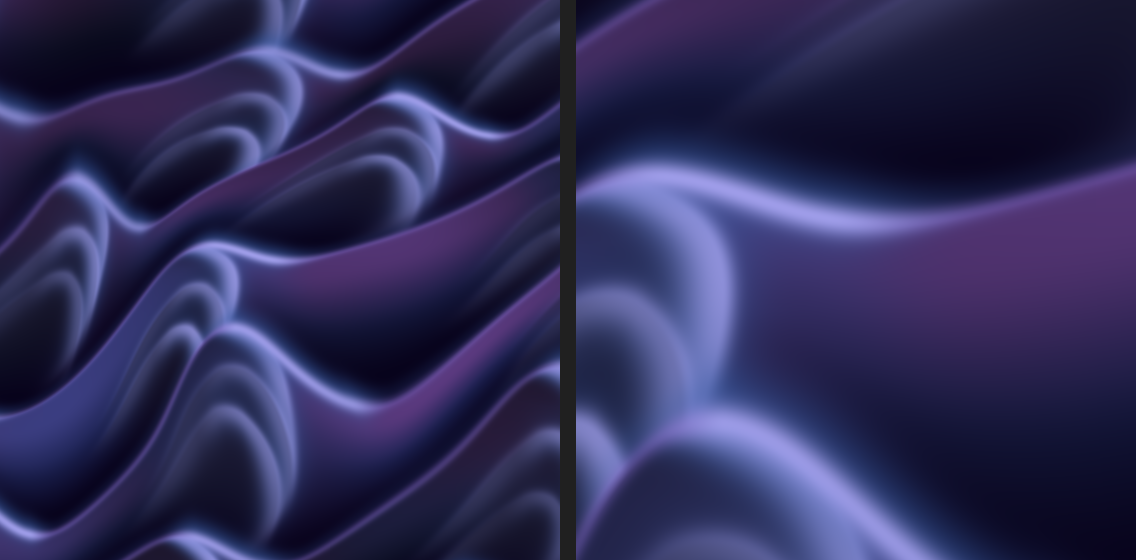
Left: the whole. Right: its middle third, enlarged.
Reproduce this background procedurally as a three.js fragment shader.

```glsl
#define SHEETS 10
#define ARCHES 3
#define GAP 0.22
#define PERIOD 0.66
#define TILT 0.22
#define WARP 0.15
#define SHADOW vec3(0.025, 0.005, 0.10)
#define NAVY vec3(0.09, 0.11, 0.27)
#define PLUM vec3(0.30, 0.19, 0.42)
#define INDIGO vec3(0.20, 0.21, 0.44)
#define HALO vec3(0.22, 0.36, 0.64)
#define LAVENDER vec3(0.64, 0.63, 0.93)

varying vec2 vUv;

const float TAU = 6.28319;

float hash(vec2 p) {
  return fract(sin(dot(p, vec2(127.1, 311.7))) * 43758.5453);
}

float noise(vec2 p) {
  vec2 i = floor(p), f = fract(p);
  f = f * f * f * (f * (f * 6.0 - 15.0) + 10.0);
  return mix(mix(hash(i), hash(i + vec2(1, 0)), f.x),
             mix(hash(i + vec2(0, 1)), hash(i + vec2(1, 1)), f.x), f.y);
}

float bell(float d, float width) {
  return exp(-d * d / (width * width));
}

float softMin(float a, float b, float k) {
  float h = max(k - abs(a - b), 0.0) / k;
  return min(a, b) - 0.25 * k * h * h;
}

float swell(float sheet) {
  return mix(0.05, 0.10, hash(vec2(sheet, 5.0)));
}

// Upper edge of a sheet: slow rise, quick fall, steeper towards the bottom
float crest(float sheet, float x) {
  float phase = TAU * (x / PERIOD + hash(vec2(sheet, 1.0)));
  float base = 1.4 - GAP * sheet + 0.06 * (hash(vec2(sheet, 9.0)) - 0.5);
  float tilt = TILT + 0.03 * sheet;
  return base + tilt * (x - 0.5) + swell(sheet) * sin(phase - 0.5 * sin(phase));
}

// Signed distance to a leaning finger; q.x runs right, q.y down from its tip
float finger(vec2 q, float size, bool nested) {
  float w = max(q.y, -0.1);
  float decay = exp(-w / 0.035);
  float slope = size * decay / 0.035 - 2.8 * w;
  float d = (size * (1.0 - decay) - 1.4 * w * w - q.x) / sqrt(1.0 + slope * slope);
  if (nested) {
    slope = 2.0 * decay + 0.9;
    float left = (0.07 * (1.0 - decay) + 0.9 * w + q.x) / sqrt(1.0 + slope * slope);
    d = softMin(d, left, 0.03);
    if (q.y < 0.0) d = min(d, q.y);
  }
  return d;
}

// Nested hooks sweeping back below each wave top
vec3 paintArches(vec3 col, float sheet, vec2 p) {
  float along = p.x / PERIOD + hash(vec2(sheet, 1.0)) - 0.368 + 0.6;
  float x = (fract(along) - 0.6) * PERIOD;
  float depth = crest(sheet, p.x - x) - p.y;
  float seed = hash(vec2(floor(along), sheet));
  float power = mix(0.75, 1.0, seed) * smoothstep(-0.38, -0.24, x);
  float spacing = mix(0.055, 0.085, fract(seed * 7.0));
  for (int j = 0; j < ARCHES; j++) {
    float k = float(j);
    bool nested = j > 0;
    vec2 q = vec2(x + 0.01 * k * k, depth - spacing * k);
    float d = finger(q, 0.092 - 0.014 * k, nested);
    float fade = power * (1.0 - smoothstep(0.06, nested ? 0.24 : 0.38, q.y));
    float lit = fade;
    if (nested) {
      lit *= mix(0.35, 0.9, fract(seed * 13.0 + k * 0.37));
      lit *= mix(0.3, 1.0, smoothstep(-0.08, 0.03, q.x));
    } else {
      col = mix(col, PLUM, 0.5 * fade * bell(d, 0.09) * smoothstep(0.01, -0.01, -d) * 0.0
                         + 0.5 * fade * bell(d, 0.09) * (1.0 - smoothstep(-0.01, 0.01, d)));
    }
    float inside = smoothstep(-0.005, 0.005, d) * exp(-max(d, 0.0) / 0.13);
    float belly = 0.016 + 0.012 * bell(q.y - 0.09, 0.07);
    col = mix(col, vec3(0.10, 0.09, 0.17), 0.8 * inside * fade);
    col = mix(col, HALO, 0.55 * lit * bell(d - 0.008, 0.03));
    col = mix(col, LAVENDER, 0.9 * lit * bell(d, d > 0.0 ? belly : 0.009));
  }
  return col;
}

// Body of a sheet, from its lit edge down to the shadow of the next one
vec3 paintSheet(float sheet, vec2 p, float top) {
  float span = max(top - crest(sheet + 1.0, p.x), 0.06);
  float t = clamp((top - p.y) / span, 0.0, 1.0);
  float tint = noise(p * 2.7 + 13.0);
  float light = mix(0.4, 1.25, noise(p * 1.9 + sheet * 3.7));
  vec3 col = mix(INDIGO, PLUM, smoothstep(0.25, 0.7, tint));
  col = mix(col, NAVY, smoothstep(0.15, 0.65, t)) * light;
  col = mix(col, SHADOW, smoothstep(0.45, 0.95, t));
  return paintArches(col, sheet, p);
}

void main() {
  vec2 p = vUv;
  p += WARP * (vec2(noise(vUv * 2.2 + 4.0), noise(vUv * 2.2 + 31.0)) - 0.5);
  vec3 col = SHADOW;

  // Sheets overlap from the top of the canvas to the bottom
  for (int i = 0; i < SHEETS; i++) {
    float sheet = float(i);
    float top = crest(sheet, p.x);
    float slope = (crest(sheet, p.x + 0.004) - top) / 0.004;
    float d = (top - p.y) / sqrt(1.0 + slope * slope);
    float crown = 1.0 - smoothstep(-0.2, 0.6, slope);
    float shine = mix(0.45, 0.9, crown) * mix(0.7, 1.1, noise(p * 4.0 + sheet));

    col = mix(col, paintSheet(sheet, p, top), smoothstep(-0.004, 0.004, d));
    col = mix(col, HALO, mix(0.15, 0.6, crown) * bell(d + 0.008, mix(0.012, 0.026, crown)));
    vec3 edge = mix(vec3(0.48, 0.38, 0.74), LAVENDER, crown);
    col = mix(col, edge, min(shine, 1.0) * bell(d, mix(0.006, 0.011, crown)));
  }
  gl_FragColor = vec4(col, 1.0);
}
```
